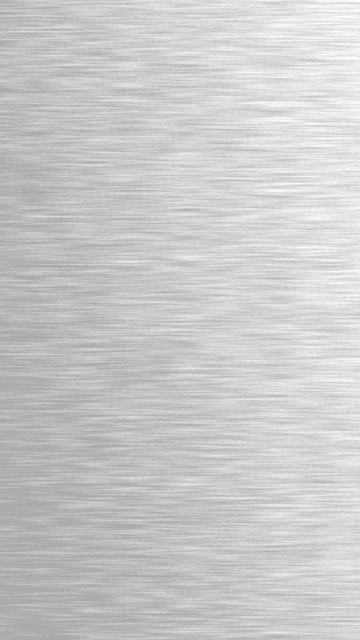
This texture is drawn by a Shadertoy shader. Its source:

```glsl
// Brushed silver metal: fine horizontal streaks under a soft diagonal sheen.

const float SHADE_FLOOR = 0.665;
const float FLOOR_SOFTNESS = 0.02;

// Pseudo-random unit gradient for a lattice cell.
vec2 cellGradient(vec2 cell, float seed) {
    vec3 h = fract(vec3(cell.xyx + seed * 17.3) * vec3(0.1031, 0.1030, 0.0973));
    h += dot(h, h.yzx + 33.33);
    float angle = 6.28318 * fract((h.x + h.y) * h.z);
    return vec2(cos(angle), sin(angle));
}

float gradientNoise(vec2 p, float seed) {
    vec2 i = floor(p);
    vec2 f = p - i;
    vec2 u = f * f * f * (f * (f * 6.0 - 15.0) + 10.0);
    vec2 e = vec2(1.0, 0.0);
    float a = dot(cellGradient(i, seed), f);
    float b = dot(cellGradient(i + e.xy, seed), f - e.xy);
    float c = dot(cellGradient(i + e.yx, seed), f - e.yx);
    float d = dot(cellGradient(i + e.xx, seed), f - e.xx);
    return mix(mix(a, b, u.x), mix(c, d, u.x), u.y);
}

// Noise stretched to marks of the given size, in canvas heights.
float brushMarks(vec2 p, vec2 size, float seed) {
    return gradientNoise(p / size + seed * 7.37, seed);
}

// Lighting blended between the four corners.
float sheen(vec2 uv, float bottomLeft, float bottomRight, float topLeft, float topRight) {
    return mix(mix(bottomLeft, bottomRight, uv.x), mix(topLeft, topRight, uv.x), uv.y);
}

// Smooth maximum that flattens the deepest shadows.
float softFloor(float value, float level, float softness) {
    float d = value - level;
    return level + 0.5 * (d + sqrt(d * d + softness * softness));
}

void mainImage(out vec4 fragColor, in vec2 fragCoord) {
    vec2 uv = fragCoord / iResolution.xy;
    vec2 p = fragCoord / iResolution.y;

    float shade = sheen(uv, 0.655, 0.835, 0.738, 0.938);

    // Streaks from hairlines to broad bands, then a trace of grain
    shade += 0.095 * brushMarks(p, vec2(0.048, 0.0027), 1.0);
    shade += 0.095 * brushMarks(p, vec2(0.075, 0.0037), 2.0);
    shade += 0.075 * brushMarks(p, vec2(0.130, 0.0061), 3.0);
    shade += 0.045 * brushMarks(p, vec2(0.240, 0.0150), 4.0);
    shade += 0.045 * brushMarks(p, vec2(0.0065, 0.0026), 5.0);

    shade = softFloor(shade, SHADE_FLOOR, FLOOR_SOFTNESS);
    fragColor = vec4(vec3(clamp(shade, 0.0, 1.0)), 1.0);
}
```
